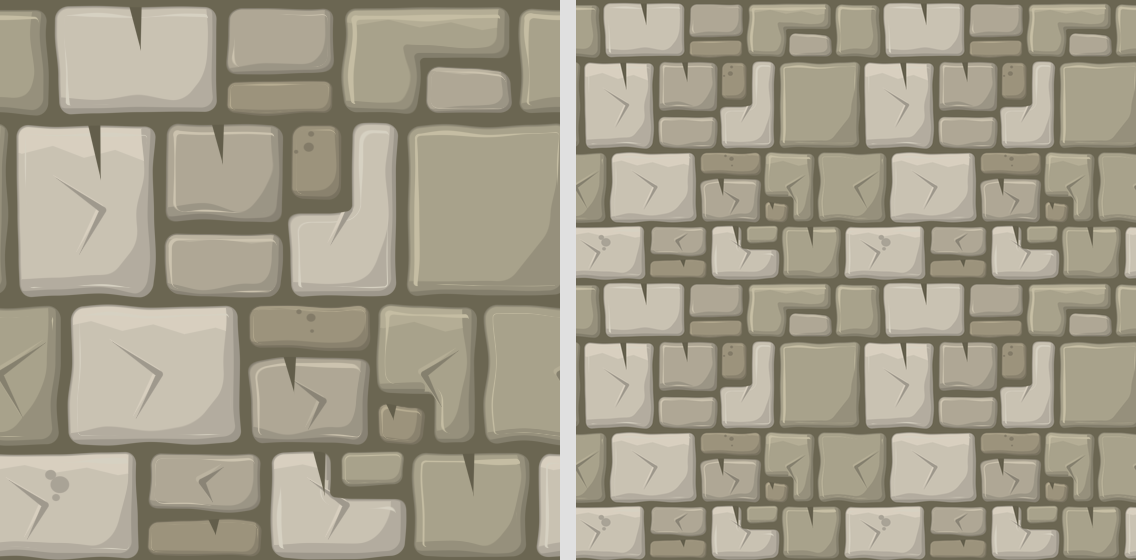
Left, the tile; right, the same tile 2 across and 2 down.
This texture is drawn by a WebGL 1 fragment shader. Its source:

```glsl
precision highp float;
// Tiling cartoon wall of bevelled, cracked and chipped stones in flat mortar.
uniform vec2 u_resolution;

const float GRID = 4.0;        // rows, and columns per row
const float HALF_GAP = 0.0095; // half the mortar width
const vec3 MORTAR = vec3(0.42, 0.40, 0.32);
const vec3 PALE = vec3(0.79, 0.76, 0.70);
const vec3 GREY = vec3(0.685, 0.655, 0.585);
const vec3 OLIVE = vec3(0.66, 0.635, 0.545);
const vec3 BROWN = vec3(0.61, 0.575, 0.485);

struct Stone { vec2 size, cutLo, cutHi; float inCut, radius; };

float hash(vec2 id, float seed) {
  vec3 q = fract(vec3(id, seed) * vec3(0.1031, 0.1130, 0.0973) + 0.37);
  q += dot(q, q.yzx + 33.33);
  return fract((q.x + q.y) * q.z);
}

float noise(vec2 p, float seed) {
  vec2 i = floor(p), f = fract(p);
  f = f * f * (3.0 - 2.0 * f);
  return mix(mix(hash(i, seed), hash(i + vec2(1, 0), seed), f.x),
             mix(hash(i + vec2(0, 1), seed), hash(i + 1.0, seed), f.x), f.y);
}

// Uneven division of the unit interval that wraps: index, start, end.
float boundary(float i, float seed) {
  return (i + 0.46 * (hash(vec2(mod(i, GRID), 3.0), seed) - 0.5)) / GRID;
}

vec3 locate(float x, float seed) {
  float i = floor(x * GRID);
  if (x < boundary(i, seed)) i -= 1.0;
  else if (x >= boundary(i + 1.0, seed)) i += 1.0;
  return vec3(mod(i, GRID), boundary(i, seed), boundary(i + 1.0, seed));
}

float boxSdf(vec2 p, vec2 lo, vec2 hi, float r) {
  vec2 d = abs(p - 0.5 * (lo + hi)) - 0.5 * (hi - lo) + r;
  return length(max(d, 0.0)) + min(max(d.x, d.y), 0.0) - r;
}

float smoothMax(float a, float b, float k) {
  float h = max(k - abs(a - b), 0.0) / k;
  return max(a, b) + 0.25 * h * h * k;
}

// Either the cut-out block or what it leaves of the cell.
float stoneSdf(vec2 p, Stone s) {
  if (s.inCut > 0.5) return boxSdf(p, s.cutLo, s.cutHi, s.radius) + HALF_GAP;
  float cell = boxSdf(p, vec2(0.0), s.size, s.radius);
  return smoothMax(cell, -boxSdf(p, s.cutLo, s.cutHi, 0.0), 0.022) + HALF_GAP;
}

// Segment that narrows from its start to a point at its end.
float taperSdf(vec2 p, vec2 a, vec2 b, float width) {
  vec2 d = b - a;
  float t = clamp(dot(p - a, d) / dot(d, d), 0.0, 1.0);
  return length(p - a - d * t) - width * (1.0 - t);
}

vec3 paint(vec3 under, vec3 ink, float d, float soft) {
  return mix(under, ink, 1.0 - smoothstep(-soft, soft, d));
}

void main() {
  vec2 uv = gl_FragCoord.xy / u_resolution;
  float soft = 0.8 / u_resolution.y;

  // Cell layout: 0 pale block, 1 split in two, 2 L shape with a block, 3 plain.
  vec3 row = locate(uv.y, 5.0);
  vec3 col = locate(fract(uv.x + 0.37 * row.x), 11.0 + row.x);
  vec2 cell = vec2(col.x, row.x);
  vec2 p = vec2(fract(uv.x + 0.37 * row.x) - col.y, uv.y - row.y);
  float kind = mod(col.x + 2.0 * row.x + floor(row.x * 0.5), 4.0);
  vec2 size = vec2(col.z - col.y, row.z - row.y);
  Stone s = Stone(size, vec2(-9.0), vec2(-8.0), 0.0, 0.03);
  if (kind == 1.0 || kind == 2.0) {
    vec2 share = vec2(kind == 1.0 ? 1.0 : 0.52, mix(0.32, 0.48, hash(cell, 21.0)));
    vec2 side = step(0.5, vec2(hash(cell, 22.0), hash(cell, 23.0)));
    s.cutLo = side * size * (1.0 - share);
    s.cutHi = s.cutLo + size * share;
    s.inCut = step(boxSdf(p, s.cutLo, s.cutHi, 0.0), 0.0);
  }
  vec2 lo = vec2(0.0), hi = size;
  if (s.inCut > 0.5) { lo = s.cutLo; hi = s.cutHi; }
  else if (kind == 1.0) {
    if (s.cutLo.y < 0.001) lo.y = s.cutHi.y; else hi.y = s.cutLo.y;
  }
  vec2 id = cell + vec2(5.0 * s.inCut, 0.0), extent = hi - lo;
  float small = min(extent.x, extent.y);
  float bevel = clamp(small / 0.2, 0.3, 1.0);
  s.radius = min(0.032, 0.32 * small);

  vec3 tone = hash(id, 31.0) < 0.3 ? OLIVE : GREY;
  if (s.inCut > 0.5 && hash(id, 32.0) < 0.45) tone = BROWN;
  if (kind == 0.0 || (kind == 2.0 && s.inCut < 0.5 && mod(row.x, 2.0) < 0.5)) tone = PALE;

  // Body and two bevel steps, lit from the upper left.
  float seed = 40.0 + id.x + 9.0 * id.y;
  vec2 wave = vec2(noise(p * 13.0, seed), noise(p * 13.0, seed + 0.5)) - 0.5;
  vec2 q = p + 0.011 * wave;
  float body = stoneSdf(q, s);
  float middle = stoneSdf(q + bevel * (vec2(0.009, -0.009) + 0.008 * wave.yx), s);
  float face = stoneSdf(q + bevel * (vec2(0.022, -0.025) + 0.026 * wave.yx), s);
  float corner = dot(p - vec2(hi.x, lo.y), vec2(0.78, -0.62)) + 0.36 * small;
  face = smoothMax(max(face, body + 0.004 * bevel), corner, 0.02);
  vec3 color = paint(tone * 0.78, tone * 0.89, max(middle, body + 0.002), soft);
  color = paint(color, tone, face, soft);

  // Jagged pale facet below the top edge, then a tapering glint.
  float zigzag = abs(fract(p.x * 9.0 + hash(id, 51.0)) - 0.5) * 0.11 * extent.y;
  float facet = hi.y - p.y - 0.13 * extent.y - zigzag - 0.2 * (p.x - lo.x) * extent.y;
  if (hash(id, 52.0) < 0.45) color = paint(color, tone * 1.07, max(facet, face), soft);
  float lit = (stoneSdf(q + vec2(-0.004, 0.004), s) - body) / 0.004;
  float glint = abs(body + 0.016 * bevel) - 0.004 * bevel * lit * (2.2 * noise(p * 12.0, seed + 0.7) - 0.7);
  color = paint(color, min(tone * 1.17, vec3(0.84, 0.82, 0.76)), max(glint, body), soft);

  // Chevron crack with a pale lip.
  if (small > 0.12 && hash(id, 61.0) < 0.55) {
    vec2 bend = lo + extent * vec2(0.42 + 0.2 * hash(id, 62.0), 0.5);
    vec2 flip = vec2(hash(id, 63.0) < 0.5 ? -1.0 : 1.0, 1.0);
    vec2 upper = bend + small * flip * vec2(0.32, 0.22);
    vec2 lower = bend + small * flip * vec2(0.16, -0.3);
    vec2 lip = p + vec2(0.005, -0.005);
    color = paint(color, tone * 1.07, min(taperSdf(lip, bend, upper, 0.006), taperSdf(lip, bend, lower, 0.005)), soft);
    color = paint(color, tone * 0.79, min(taperSdf(p, bend, upper, 0.006), taperSdf(p, bend, lower, 0.006)), soft);
  }

  // Cluster of round pits.
  if (small > 0.08 && hash(id, 71.0) < 0.5) {
    vec2 center = lo + extent * vec2(0.3 + 0.4 * hash(id, 72.0), 0.68);
    for (int i = 0; i < 3; i++) {
      float n = float(i), angle = 2.1 * n + 6.28 * hash(id, 73.0);
      vec2 pit = center + 0.024 * min(n, 1.0) * vec2(cos(angle), sin(angle));
      color = paint(color, tone * 0.84, length((p - pit) * vec2(0.9, 1.0)) - 0.015 * bevel / (1.0 + 0.7 * n), soft);
    }
  }

  // Wedge split down from the top edge.
  float depth = hi.y - p.y;
  float wedge = abs(p.x - lo.x - extent.x * (0.3 + 0.4 * hash(id, 81.0)) - 0.12 * depth) - 0.012 * (1.0 - depth / (0.4 * small));
  if (hash(id, 82.0) < 0.35) color = paint(color, MORTAR * 0.92, wedge, soft);

  gl_FragColor = vec4(paint(MORTAR, color, body, soft), 1.0);
}
```
